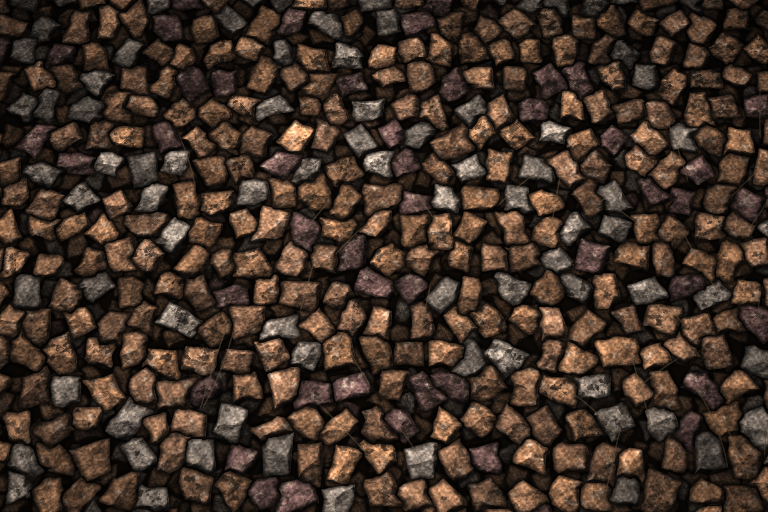
Write a Shadertoy shader that draws this texture.

```glsl
// A dry stacked wall of rough brown and grey stones with dark gaps and a few straws.

const float ROWS = 14.0;        // stones per canvas height at the bottom
const float SHRINK = 2.4;       // extra rows towards the top
const float GAP = 0.025;        // half gap between stones, in cells
const float BEVEL = 0.17;       // width of the rounded rim, in cells
const int STRAWS = 30;
const vec3 LIGHT = vec3(-0.28, 0.62, 0.73);
const vec3 BROWN = vec3(0.50, 0.37, 0.285);
const vec3 OCHRE = vec3(0.60, 0.43, 0.305);
const vec3 GREY = vec3(0.47, 0.425, 0.385);
const vec3 PLUM = vec3(0.36, 0.27, 0.255);
const vec3 PALE = vec3(0.68, 0.60, 0.53);
const vec3 LICHEN = vec3(0.13, 0.11, 0.09);
const vec3 SHADOW = vec3(0.045, 0.032, 0.020);
const vec3 STRAW = vec3(0.40, 0.33, 0.24);

struct Stone { float depth; vec2 id; vec2 offset; };

float hash(vec2 p) {
    return fract(sin(dot(p, vec2(127.1, 311.7))) * 43758.5453);
}

vec2 hash2(vec2 p) {
    return vec2(hash(p), hash(p + 41.3));
}

mat2 rotation(float a) {
    return mat2(cos(a), -sin(a), sin(a), cos(a));
}

float noise(vec2 p) {
    vec2 i = floor(p), f = fract(p);
    f = f * f * (3.0 - 2.0 * f);
    return mix(mix(hash(i), hash(i + vec2(1, 0)), f.x),
               mix(hash(i + vec2(0, 1)), hash(i + vec2(1, 1)), f.x), f.y);
}

float fbm(vec2 p) {
    float sum = 0.0, amp = 0.53;
    for (int i = 0; i < 4; i++) {
        sum += amp * noise(p);
        p = rotation(0.6) * p * 2.1 + 7.3;
        amp *= 0.5;
    }
    return sum;
}

// Signed distance to a tapered box with one corner cut off
float blockDistance(vec2 q, vec2 id) {
    float turn = 1.57 * step(0.62, hash(id + 3.1)) + 1.5 * (hash(id + 5.7) - 0.5);
    q = rotation(turn) * q;
    q.x *= 1.0 + 0.9 * (hash(id + 8.2) - 0.5) * q.y;
    vec2 halfSize = vec2(0.34, 0.43) + vec2(0.14, 0.22) * hash2(id + 11.9);
    float corner = 0.05 + 0.10 * hash(id + 14.4);
    vec2 e = abs(q) - halfSize + corner;
    float box = length(max(e, 0.0)) + min(max(e.x, e.y), 0.0) - corner;
    float a = 6.283 * hash(id + 17.6);
    return max(box, dot(q, vec2(cos(a), sin(a))) - 0.36 - 0.18 * hash(id + 19.5));
}

// Nearest stone, with its depth measured from the rim or the next stone
Stone nearestStone(vec2 p) {
    vec2 wobble = vec2(noise(p * 3.1), noise(p * 3.1 + 23.0)) - 0.5;
    vec2 w = p + 0.13 * wobble;
    float first = 9.0, second = 9.0;
    Stone s;
    for (int j = -1; j <= 1; j++)
    for (int i = -1; i <= 1; i++) {
        float row = floor(w.y) + float(j);
        float shift = 0.5 * mod(row, 2.0) + 0.3 * hash(vec2(row, 2.0));
        vec2 id = vec2(floor(w.x - shift) + float(i), row);
        vec2 centre = id + vec2(shift + 0.5, 0.5) + 0.42 * (hash2(id) - 0.5);
        float d = blockDistance(w - centre, id);
        if (d < first) {
            second = first;
            first = d;
            s.id = id;
            s.offset = w - centre;
        } else second = min(second, d);
    }
    s.depth = min(-first, 0.5 * (second - first)) - GAP;
    return s;
}

// Rounded rim cut by two flat facets, plus surface roughness
float relief(vec2 p, Stone s) {
    float t = 1.0 - clamp(s.depth / BEVEL, 0.0, 1.0);
    float h = 0.15 * (1.0 - t * t);
    for (int i = 0; i < 2; i++) {
        float a = 6.283 * hash(s.id + 31.0 + 9.0 * float(i));
        h = min(h, 0.13 + 0.42 * dot(s.offset, vec2(cos(a), sin(a))));
    }
    return h + 0.085 * fbm(p * 5.0 + s.id * 3.7);
}

vec3 stoneColour(vec2 p, vec2 id) {
    float kind = hash(id + 51.0);
    vec3 c = mix(BROWN, OCHRE, hash(id + 53.0));
    c = mix(c, GREY, step(0.66, kind));
    c = mix(c, PLUM, step(0.89, kind));
    vec2 q = p + id * 5.3;
    c *= 0.60 + 0.85 * fbm(q * 3.0);
    c = mix(c, PALE, 0.55 * smoothstep(0.56, 0.76, fbm(q * 4.0 + 9.0)));
    float stain = smoothstep(0.52, 0.66, fbm(q * 5.5 + 31.0));
    c = mix(c, LICHEN, 0.75 * stain * hash(id + 57.0));
    c *= 0.78 + 0.44 * noise(q * 17.0);
    return c * (0.76 + 0.48 * hash(id + 59.0));
}

vec3 shadeLayer(vec2 p, float pixel, vec3 behind) {
    const vec2 STEP = vec2(0.035, 0.0);
    Stone s = nearestStone(p);
    float h = relief(p, s);
    float hx = relief(p + STEP.xy, nearestStone(p + STEP.xy));
    float hy = relief(p + STEP.yx, nearestStone(p + STEP.yx));
    vec3 n = normalize(vec3((h - hx) / STEP.x, (h - hy) / STEP.x, 1.0));
    float lit = 0.24 + 1.14 * max(dot(n, normalize(LIGHT)), 0.0);
    float rim = mix(0.42, 1.0, smoothstep(0.0, 0.13, s.depth));
    vec3 c = stoneColour(p, s.id) * lit * rim;
    float contact = mix(0.35, 1.0, smoothstep(0.0, 0.16, -s.depth));
    return mix(behind * contact, c, smoothstep(-pixel, pixel, s.depth));
}

// Thin bent stalks, most of them on the right
float strawMask(vec2 p, float aspect) {
    float mask = 0.0, aa = 1.0 / iResolution.y;
    for (int i = 0; i < STRAWS; i++) {
        vec2 k = vec2(float(i), 71.0);
        vec2 root = vec2(aspect * (1.0 - 0.75 * pow(hash(k), 2.2)), 0.75 * hash(k + 2.0));
        vec2 q = rotation(0.5 + 2.1 * hash(k + 4.0)) * (p - root);
        float len = 0.07 + 0.16 * hash(k + 6.0);
        float d = abs(q.y - 2.5 * (hash(k + 8.0) - 0.5) * q.x * (len - q.x));
        float along = smoothstep(0.0, 0.01, q.x) * smoothstep(len, len - 0.03, q.x);
        mask = max(mask, along * (1.0 - smoothstep(0.0004, 0.0004 + aa, d)));
    }
    return mask;
}

void mainImage(out vec4 fragColor, in vec2 fragCoord) {
    vec2 p = fragCoord / iResolution.y;
    float aspect = iResolution.x / iResolution.y;
    vec2 centred = p - vec2(0.5 * aspect, 0.5);

    // Stones shrink towards the top
    float scale = ROWS + SHRINK * p.y;
    vec2 wall = vec2(centred.x, p.y) * scale + 40.0;
    float pixel = 0.8 * scale / iResolution.y;

    // Dim filler stones behind the front layer
    vec3 filler = 0.32 * shadeLayer(wall * 1.4 + 17.3, 1.4 * pixel, SHADOW);
    vec3 colour = shadeLayer(wall, pixel, SHADOW * 0.6 + filler);
    colour = mix(colour, STRAW, 0.45 * strawMask(p, aspect));

    // Darker corners and top
    float vignette = 1.10 - 0.50 * dot(centred, centred) - 0.22 * smoothstep(0.7, 1.0, p.y);
    fragColor = vec4(clamp(colour * vignette, 0.0, 1.0), 1.0);
}
```
